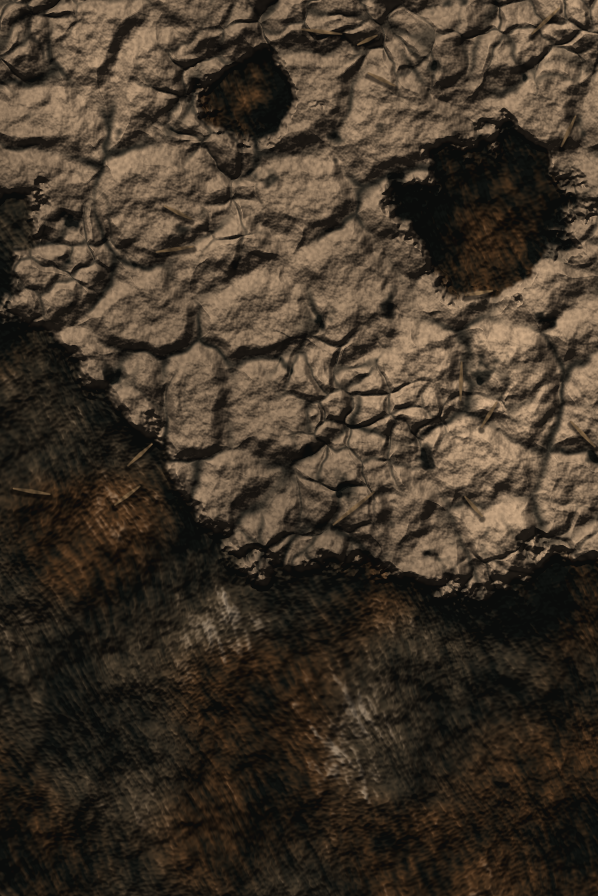
Give the GLSL for this texture, as a WebGL 2 fragment shader.

```glsl
#version 300 es
precision highp float;
// Cracked, lumpy dried clay breaking away over dark, fibrous weathered wood.

uniform vec2 u_resolution;
out vec4 fragColor;

const vec3 BLACK = vec3(0.045, 0.052, 0.045);
const vec3 UMBER = vec3(0.25, 0.205, 0.15);
const vec3 RUST = vec3(0.30, 0.185, 0.095);
const vec3 ASH = vec3(0.50, 0.44, 0.37);
const vec3 CLAY = vec3(0.475, 0.395, 0.312);
const vec3 STRAW = vec3(0.52, 0.41, 0.28);
const vec3 LIGHT = vec3(-0.35, 0.72, 0.80);
const vec2 GRAIN_DIR = vec2(0.447, -0.894);
const float LUMP_SCALE = 6.5;
const float CRUMB_SCALE = 18.0;
const float STRAW_COUNT = 16.0;
// Openings in the clay: centre and radius
const vec3 HOLES[3] = vec3[3](vec3(0.82, 1.13, 0.125), vec3(0.42, 1.32, 0.06), vec3(-0.02, 1.08, 0.08));

vec2 hash2(vec2 p) {
  vec3 q = fract(p.xyx * vec3(0.1031, 0.1030, 0.0973));
  q += dot(q, q.yzx + 33.33);
  return fract((q.xx + q.yz) * q.zy);
}

float cornerSlope(vec2 cell, vec2 offset) {
  float a = 6.2832 * hash2(cell).x;
  return dot(vec2(cos(a), sin(a)), offset);
}

float noise(vec2 p) {
  vec2 i = floor(p), f = fract(p);
  vec2 u = f * f * f * (f * (f * 6.0 - 15.0) + 10.0), e = vec2(1.0, 0.0);
  return mix(mix(cornerSlope(i, f), cornerSlope(i + e, f - e), u.x),
             mix(cornerSlope(i + e.yx, f - e.yx), cornerSlope(i + 1.0, f - 1.0), u.x), u.y);
}

float fbm(vec2 p) {
  float sum = 0.0, amp = 0.6;
  for (int k = 0; k < 4; k++) {
    sum += amp * noise(p);
    p = mat2(1.6, 1.2, -1.2, 1.6) * p + 7.3;
    amp *= 0.52;
  }
  return sum;
}

// Gap between the two nearest cell centres: zero along the cracks
float cellEdge(vec2 p) {
  vec2 i = floor(p), f = fract(p);
  float near = 9.0, next = 9.0;
  for (int y = -1; y <= 1; y++)
    for (int x = -1; x <= 1; x++) {
      vec2 c = vec2(x, y);
      float d = length(c + hash2(i + c + 50.0) - f);
      next = min(next, max(near, d));
      near = min(near, d);
    }
  return next - near;
}

// Signed depth into the clay: positive inside, negative over bare wood
float clayDepth(vec2 p) {
  float rough = 0.14 * fbm(p * 5.0) + 0.05 * fbm(p * 19.0);
  float d = p.y - mix(0.96, 0.53, smoothstep(0.02, 0.5, p.x)) + rough;
  for (int k = 0; k < 3; k++)
    d = min(d, length(p - HOLES[k].xy) - HOLES[k].z + 1.3 * rough);
  return d;
}

// Edge distances of the large lumps (x) and small crumbs (y)
vec2 lumps(vec2 p) {
  vec2 w = p + 0.07 * vec2(fbm(p * 6.0), fbm(p * 6.0 + 31.0));
  return vec2(cellEdge(w * LUMP_SCALE), cellEdge(w * CRUMB_SCALE + 4.0));
}

float crumbliness(vec2 p) { return smoothstep(-0.15, 0.3, noise(p * 4.5 + 9.0)); }

float fibres(vec2 p) {
  vec2 w = p + 0.05 * vec2(noise(p * 4.0 + 3.0), noise(p * 4.0 + 21.0));
  vec2 g = vec2(dot(w, vec2(-GRAIN_DIR.y, GRAIN_DIR.x)), dot(w, GRAIN_DIR));
  return noise(g * vec2(125.0, 27.0)) + 0.7 * noise(g * vec2(48.0, 8.0)) + 0.5 * noise(g * 150.0);
}

float height(vec2 p) {
  vec2 e = smoothstep(0.0, 0.42, lumps(p));
  float clay = 0.045 + 0.024 * e.x + 0.011 * e.y * crumbliness(p)
             + 0.035 * fbm(p * 7.0) + 0.010 * fbm(p * 32.0);
  float wood = 0.045 * fbm(p * 9.0 + 5.0) + 0.004 * fibres(p);
  return mix(wood, clay, smoothstep(-0.02, 0.03, clayDepth(p)));
}

vec3 woodColour(vec2 p, float depth) {
  float across = dot(p - vec2(0.42, 0.5), vec2(-GRAIN_DIR.y, GRAIN_DIR.x));
  float paleBand = exp(-across * across / 0.02);
  float tone = 0.42 + 0.55 * fibres(p) + 1.2 * fbm(p * 5.5 + 13.0) + 0.26 * paleBand;
  tone -= 0.45 * exp(-pow((depth + 0.035) / 0.04, 2.0));
  float rust = smoothstep(0.0, 0.35, noise(p * 3.5 + 40.0) + 0.1);
  rust = max(rust, smoothstep(0.3, 0.1, min(length(p - HOLES[0].xy), length(p - vec2(0.93, 0.1)))));
  vec3 col = mix(BLACK, mix(UMBER, RUST, 0.75 * rust), clamp(tone, 0.0, 1.15));
  return mix(col, ASH, smoothstep(0.75, 1.35, tone) * (0.35 + 0.5 * paleBand));
}

vec3 clayColour(vec2 p) {
  vec2 e = lumps(p);
  float crumbs = crumbliness(p);
  float tone = 0.98 + 0.4 * noise(p * 3.0 + 2.0) + 0.22 * noise(p * 140.0) + 0.12 * (p.x - 0.5);
  float crack = (1.0 - smoothstep(0.0, 0.13, e.x)) * smoothstep(-0.3, 0.25, noise(p * 8.0));
  crack = max(crack, 0.75 * crumbs * (1.0 - smoothstep(0.0, 0.16, e.y)));
  float pit = smoothstep(0.24, 0.42, fbm(p * 13.0 + 70.0));
  return mix(CLAY * tone, BLACK, clamp(0.8 * crack + 0.8 * pit, 0.0, 0.95));
}

void main() {
  vec2 p = gl_FragCoord.xy / u_resolution.x;
  float depth = clayDepth(p), step1 = 0.0025;
  float h = height(p);
  vec2 slope = vec2(height(p + vec2(step1, 0.0)) - h, height(p + vec2(0.0, step1)) - h) / step1;
  float lit = max(dot(normalize(vec3(-slope, 1.0)), normalize(LIGHT)), 0.0) / 0.70;
  vec3 col = mix(woodColour(p, depth), clayColour(p), smoothstep(-0.008, 0.012, depth));
  col *= mix(0.22, 1.0, lit);

  // Scattered straw slivers, each with a soft shadow below
  for (float k = 0.0; k < STRAW_COUNT; k++) {
    vec2 r = hash2(vec2(k, 7.0)), s = hash2(vec2(k, 29.0));
    vec2 q = p - vec2(r.x, 0.55 + 0.95 * r.y);
    float a = 3.1416 * s.x, len = 0.015 + 0.03 * s.y;
    vec2 dir = vec2(cos(a), sin(a));
    float along = clamp(dot(q, dir), -len, len);
    float d = length(q - dir * along) - 0.0035 * (1.0 - 0.6 * abs(along) / len);
    float shade = length(q + vec2(0.0, 0.005) - dir * along) - 0.003;
    col *= 1.0 - 0.55 * smoothstep(0.005, 0.0, shade);
    col = mix(col, STRAW * (0.85 + 0.5 * fibres(p)), 0.8 * smoothstep(0.0015, -0.0015, d));
  }
  fragColor = vec4(max(col, BLACK * 0.85), 1.0);
}
```
